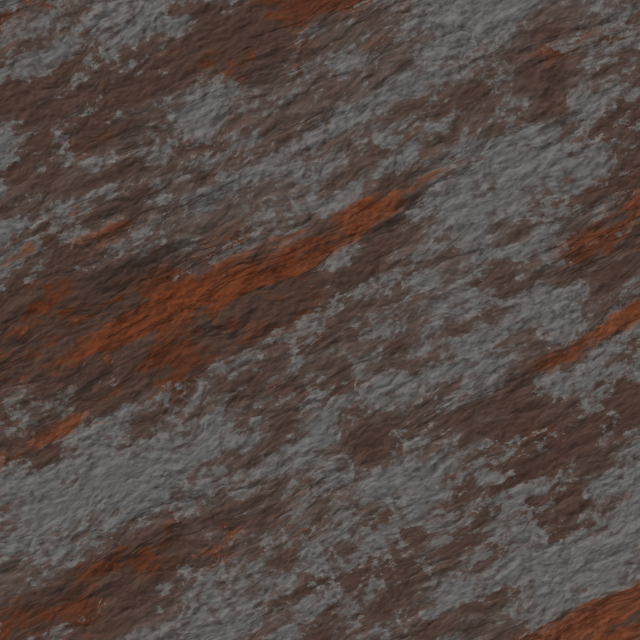
A Shadertoy shader for this texture:

```glsl
// Weathered slate: slanting beds of grey crust flaking off brown stone, with rust seams.
// All layers are fractal noise in a rotated frame, stretched along the bedding,
// then thresholded into masks and lit by the slope of a fine relief.

float hash(vec2 p) {
    return fract(sin(dot(p, vec2(127.1, 311.7))) * 43758.5453);
}

float noise(vec2 p) {
    vec2 cell = floor(p), f = fract(p);
    f = f * f * (3.0 - 2.0 * f);
    return mix(mix(hash(cell), hash(cell + vec2(1, 0)), f.x),
               mix(hash(cell + vec2(0, 1)), hash(cell + vec2(1, 1)), f.x), f.y);
}

// Fractal noise around 0.5; each octave is turned to hide the lattice.
float fbm(vec2 p, int octaves) {
    float sum = 0.0, amp = 0.5, total = 0.0;
    for (int i = 0; i < octaves; i++) {
        sum += amp * noise(p);
        total += amp;
        amp *= 0.55;
        p = mat2(1.6, 1.2, -1.2, 1.6) * p + 7.3;
    }
    return sum / total;
}

// Thin line where the noise crosses its middle value.
float vein(vec2 p, float width) {
    return 1.0 - smoothstep(0.2 * width, width, abs(fbm(p, 5) - 0.5));
}

// Fine bumps and small scalloped ledges.
float relief(vec2 q) {
    float ledges = abs(fbm(q * vec2(17, 36) + 3.0, 4) - 0.5);
    return fbm(q * vec2(45, 80), 3) * 0.5 + ledges * 1.3;
}

void mainImage(out vec4 fragColor, in vec2 fragCoord) {
    vec2 uv = fragCoord / iResolution.y;

    // Bedding frame: x runs along the beds, y across them.
    vec2 q = mat2(0.89, -0.46, 0.46, 0.89) * uv + 4.0;
    q += vec2(0.05, 0.03) * (vec2(fbm(q * 7.0, 4), fbm(q * 7.0 + 31.0, 4)) - 0.5);

    // Shared noise layers, from broad to fine, centred on zero.
    float bed = fbm(q * vec2(2.6, 7.5), 5) - 0.5;
    float patches = fbm(q * vec2(4.5, 8.0) + 19.0, 5) - 0.5;
    float chips = fbm(q * vec2(20, 40) + 11.0, 5) - 0.5;
    float grain = fbm(q * vec2(110, 150), 3) - 0.5;

    // Brown stone, varying towards grey-brown.
    vec3 color = mix(vec3(0.285, 0.220, 0.190), vec3(0.345, 0.300, 0.280),
                     smoothstep(-0.16, 0.12, bed + 0.5 * chips));

    // Rust stains speckle the barest stone.
    float stain = smoothstep(0.08, 0.25, patches - 0.3 * bed + 0.5 * chips + 0.2 * grain);
    color = mix(color, vec3(0.340, 0.180, 0.110), 0.75 * stain);

    // Grey crust with ragged, flaking edges.
    float cover = bed - 0.6 * patches + 0.85 * chips + 0.35 * grain;
    float crust = smoothstep(-0.02, 0.07, cover);
    vec3 grey = mix(vec3(0.350, 0.325, 0.315), vec3(0.385, 0.382, 0.375),
                    smoothstep(0.0, 0.2, cover + 0.3 * grain));
    color = mix(color, grey, 0.88 * crust);

    // Long rust seams.
    float seam = fbm(q * vec2(1.7, 12.0) + 43.0, 5) - 0.5;
    float rust = smoothstep(0.13, 0.25, seam + 0.25 * chips + 0.1 * grain);
    color = mix(color, vec3(0.400, 0.205, 0.120), 0.8 * rust);

    // Hairlines along the bedding and a few dark open cracks.
    float hairline = vein(q * vec2(7, 42) + 5.0, 0.05) * smoothstep(-0.1, 0.12, patches + seam);
    color *= 1.0 - 0.2 * hairline;
    float crackZone = smoothstep(0.07, 0.16, fbm(q * vec2(1.8, 6.0) + 71.0, 3) - 0.5);
    float crack = vein(q * vec2(1.5, 9.0) + 27.0, 0.05) * crackZone;
    color = mix(color, vec3(0.150, 0.125, 0.115), 0.8 * crack);

    // Light from the upper left, then fine grain.
    float slope = relief(q) - relief(q + vec2(-0.001, 0.003));
    color *= 1.0 + clamp(1.3 * slope, -0.28, 0.16) + 0.22 * grain;

    fragColor = vec4(color, 1.0);
}
```
